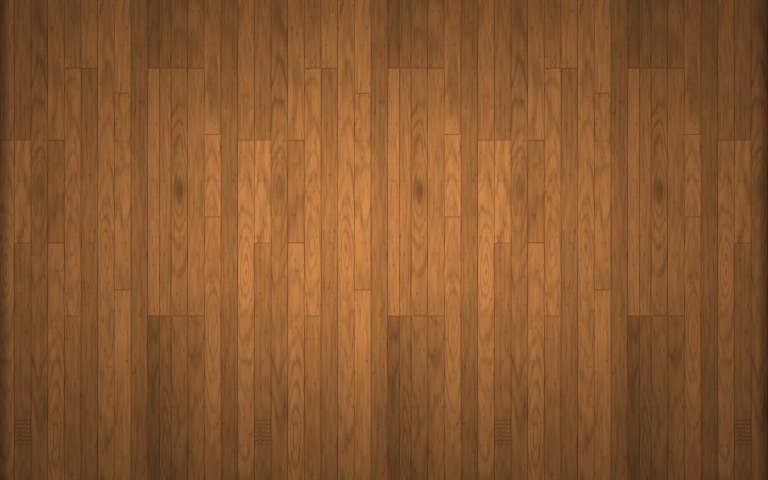
A Shadertoy shader for this texture:

```glsl
// Warm wooden floor of narrow upright boards with grain, knots and a soft vignette.
#define TILE_WIDTH 0.5      // repeat width, in canvas heights
#define TILE_SHIFT 0.0646
#define BOARDS 14.4         // tile width in full boards: 13 full and 2 narrow
#define NARROW 0.7          // width of a narrow board
#define SEAM_WIDTH 0.0013
#define SEAM_DARK 0.20
#define GRAIN_DARK 0.15
#define FIBRE_DARK 0.13
#define KNOT_Y 0.604
#define WOOD vec3(1.0, 0.652, 0.352)
#define RIM_LIGHT 0.35
#define CENTRE_LIGHT 0.42

// Lower and upper end of the middle piece in each column
const vec2 JOINTS[15] = vec2[15](
    vec2(-0.1, 1.1), vec2(0.494, 0.708), vec2(0.342, 0.858), vec2(-0.1, 0.858), vec2(-0.1, 1.1),
    vec2(0.396, 0.806), vec2(-0.1, 1.1), vec2(0.342, 0.858), vec2(0.342, 0.858), vec2(0.342, 0.858),
    vec2(0.342, 0.858), vec2(0.548, 0.72), vec2(-0.1, 1.1), vec2(-0.1, 0.708), vec2(0.494, 0.708));

// Tone of the outer and the middle piece in each column
const vec2 TONES[15] = vec2[15](
    vec2(0.94, 0.94), vec2(1.04, 0.94), vec2(0.98, 1.04), vec2(1.0, 0.92), vec2(1.05, 1.04),
    vec2(1.08, 1.02), vec2(0.91, 0.91), vec2(0.80, 1.01), vec2(0.87, 0.96), vec2(0.90, 0.94),
    vec2(0.93, 0.98), vec2(1.02, 1.07), vec2(0.89, 0.89), vec2(1.0, 1.06), vec2(0.94, 1.06));

float hash(vec2 p) {
    return fract(sin(dot(p, vec2(127.1, 311.7))) * 43758.5453);
}

float noise(vec2 p) {
    vec2 cell = floor(p), f = fract(p);
    f = f * f * (3.0 - 2.0 * f);
    return mix(mix(hash(cell), hash(cell + vec2(1, 0)), f.x),
               mix(hash(cell + vec2(0, 1)), hash(cell + vec2(1, 1)), f.x), f.y);
}

// Board at tile position x: column number, left edge and width
vec3 boardAt(float x) {
    float narrowEnd = 7.0 + 2.0 * NARROW;
    if (x < 7.0) return vec3(floor(x), floor(x), 1.0);
    if (x < narrowEnd) {
        float k = min(floor((x - 7.0) / NARROW), 1.0);
        return vec3(7.0 + k, 7.0 + k * NARROW, NARROW);
    }
    float k = min(floor(x - narrowEnd), 5.0);
    return vec3(9.0 + k, narrowEnd + k, 1.0);
}

// Dark growth lines: arches around a heart, or nearly straight streaks
float growthLines(vec2 q, float heart, float arched, float seed) {
    float sway = noise(vec2(q.x * 3.0 + seed, q.y * 14.0));
    float away = abs(q.y - heart);
    float arch = length(vec2(q.x, 7.0 * away / (1.0 + 3.0 * away)));
    float streak = q.x * 0.6 + 0.35 * noise(vec2(seed, q.y * 5.0));
    float ring = mix(streak, arch, arched) * 5.5 + 0.9 * sway;
    float line = pow(0.5 + 0.5 * sin(6.2832 * ring), 3.0);
    float patchy = 0.35 + 0.65 * noise(vec2(q.x * 2.0, q.y * 9.0) + seed * 1.7);
    return line * patchy * mix(0.5, 1.0, arched);
}

void mainImage(out vec4 fragColor, in vec2 fragCoord) {
    vec2 p = fragCoord / iResolution.y;
    float pixel = 1.0 / iResolution.y;
    float boardSize = TILE_WIDTH / BOARDS;

    // Column and piece
    float x = fract((p.x - TILE_SHIFT) / TILE_WIDTH) * BOARDS;
    vec3 board = boardAt(x);
    int column = int(board.x);
    vec2 joint = JOINTS[column];
    float middle = step(joint.x, p.y) * step(p.y, joint.y);
    float shade = mix(TONES[column].x, TONES[column].y, middle);
    float seed = board.x * 7.3 + middle * 3.1 + 2.0;
    vec2 q = vec2((x - board.y) / board.z - 0.5, p.y);

    // Growth lines, with a strong knot in column 9 and a fainter one in column 0
    float knotted = middle * (column == 9 ? 1.0 : column == 0 ? 0.6 : 0.0);
    float arched = max(step(0.55, hash(vec2(seed, 4.0))), step(0.1, knotted));
    float heart = knotted > 0.0 ? KNOT_Y : hash(vec2(seed, 9.0));
    shade *= 1.0 - GRAIN_DARK * growthLines(q, heart, arched, seed);
    float core = length(vec2(q.x * 3.2, (q.y - KNOT_Y) * 42.0));
    shade *= 1.0 - 0.28 * knotted * exp(-core * core);

    // Fibres, short pores and broad stains
    float fibre = noise(vec2(q.x * 8.0 + seed * 11.0, q.y * 30.0));
    float pore = noise(vec2(q.x * 11.0 + seed * 5.0, q.y * 85.0));
    float stain = noise(vec2(q.x * 1.5 + seed * 3.0, q.y * 7.0));
    shade *= 1.0 + FIBRE_DARK * (fibre - 0.5) + 0.08 * (stain - 0.5);
    shade *= 1.0 - 0.10 * smoothstep(0.72, 0.95, pore);

    // Cross ripples low on column 14
    float ripple = smoothstep(0.065, 0.08, p.y) * smoothstep(0.135, 0.12, p.y);
    ripple *= column == 14 ? 0.5 + 0.5 * sin(p.y * 760.0 + 3.0 * fibre) : 0.0;
    shade *= 1.0 - 0.14 * ripple;

    // Seams between boards and at their ends
    float side = (0.5 - abs(q.x)) * board.z * boardSize;
    float end = min(abs(p.y - joint.x), abs(p.y - joint.y));
    float seam = 1.0 - smoothstep(SEAM_WIDTH - pixel * 0.5, SEAM_WIDTH + pixel * 0.5, min(side, end));
    shade *= 1.0 - SEAM_DARK * seam * (0.6 + 0.4 * noise(vec2(seed, p.y * 12.0)));

    // Light pool and dark outer rim
    vec2 c = 2.0 * fragCoord / iResolution.xy - vec2(0.98, 1.06);
    float light = RIM_LIGHT + CENTRE_LIGHT * exp(-1.1 * dot(c, c));
    float rim = min(p.x, iResolution.x / iResolution.y - p.x);
    light *= mix(0.68, 1.0, smoothstep(0.0, 0.025, rim));
    fragColor = vec4(WOOD * shade * light, 1.0);
}
```
